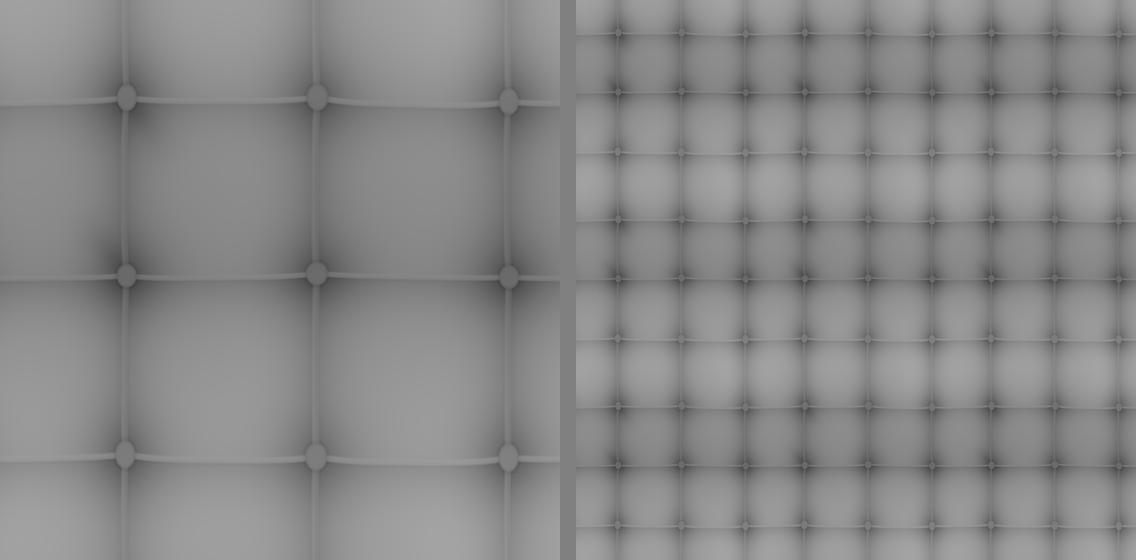
Left: one tile. Right: repeated 3 by 3.
Give the GLSL for this texture map, as a Shadertoy shader.

```glsl
const float TAU = 6.2831853;

// Hash on a lattice that wraps after `period` cells
vec2 hash2(vec2 cell, vec2 period, float seed) {
    vec2 p = floor(mod(cell + 0.5, period)) + seed;
    vec3 a = fract(p.xyx * vec3(0.1031, 0.1030, 0.0973));
    a += dot(a, a.yzx + 33.33);
    return fract((a.xx + a.yz) * a.zy);
}

float wrappedNoise(vec2 uv, vec2 period) {
    vec2 p = uv * period, i = floor(p), f = fract(p);
    f = f * f * (3.0 - 2.0 * f);
    float low = mix(hash2(i, period, 5.0).x, hash2(i + vec2(1, 0), period, 5.0).x, f.x);
    float high = mix(hash2(i + vec2(0, 1), period, 5.0).x, hash2(i + 1.0, period, 5.0).x, f.x);
    return mix(low, high, f.y);
}

// Small displacement of each button from its grid point
vec2 buttonOffset(vec2 id) {
    return (hash2(id, vec2(3), 11.0) - 0.5) * vec2(0.012, 0.025);
}

// Bow of a seam between two buttons, t running from 0 to 1
float seamBow(float t) {
    float s = 2.0 * t - 1.0;
    return 1.0 - s * s * s * s;
}

float falloff(float d, float reach) {
    float k = max(1.0 - d / reach, 0.0);
    return k * k * k;
}

float band(float d, float halfWidth, float aa) {
    return 1.0 - smoothstep(halfWidth - aa, halfWidth + aa, abs(d));
}

float groove(float d, float width) {
    return exp(-d * d / (width * width));
}

void mainImage(out vec4 fragColor, in vec2 fragCoord) {
    vec2 uv = fragCoord / iResolution.xy;
    float aa = 2.4 / iResolution.y;

    // Slightly uneven 3 by 3 grid with buttons at whole numbers
    vec2 warp = vec2(0.0098, 0.0167) * cos(TAU * (uv - vec2(0.233, 0.172)) + vec2(2.618, -0.766));
    vec2 q = 3.0 * (uv - warp - vec2(0.233, 0.172));
    vec2 cell = floor(q), f = fract(q), near = floor(q + 0.5);

    // Signed distances to the nearest vertical and horizontal seams
    vec2 down = vec2(near.x, cell.y), left = vec2(cell.x, near.y);
    float seamX = mix(buttonOffset(down).x, buttonOffset(down + vec2(0, 1)).x, f.y);
    float seamY = mix(buttonOffset(left).y, buttonOffset(left + vec2(1, 0)).y, f.x);
    seamX -= seamBow(f.y) * (0.006 + 0.010 * hash2(down, vec2(3), 23.0).x);
    seamY -= seamBow(f.x) * (0.010 + 0.018 * hash2(left, vec2(3), 31.0).y);
    float dx = q.x - near.x - seamX;
    float dy = q.y - near.y - seamY;

    // Dents, occasional creases and the closest button
    float dent = 0.0, button = 10.0;
    for (int k = 0; k < 4; k++) {
        vec2 id = cell + vec2(k % 2, k / 2);
        vec2 d = q - id - buttonOffset(id);
        vec2 h = hash2(id, vec2(3), 43.0);
        float r = length(d);
        dent += (0.13 + 0.06 * h.x) * falloff(r, 0.85) * max(1.0 - r / 0.85, 0.0);

        vec2 dir = mix(vec2(-0.6, 0.8), vec2(0.6, -0.8), step(0.5, h.y));
        float along = dot(d, dir);
        float across = dot(d, vec2(-dir.y, dir.x)) / (0.03 + 0.2 * max(along, 0.0));
        dent += 0.035 * smoothstep(0.5, 0.9, h.x) * exp(-across * across)
              * smoothstep(0.0, 0.15, along) * (1.0 - smoothstep(0.1, 0.55, along));
        button = min(button, length(d / vec2(0.056, 0.071)));
    }

    // Padded panels under soft light
    float base = 0.594 + 0.045 * cos(TAU * (uv.y - 0.09));
    base += 0.035 * (wrappedNoise(uv, vec2(6, 2)) - 0.5);
    float shade = base - dent;
    shade -= 0.100 * falloff(abs(dx), 0.47);
    shade -= mix(0.080, 0.025, smoothstep(-0.022, 0.015, dy)) * falloff(abs(dy), 0.47);

    // Piping along the seams, barely raised from the cloth
    shade -= 0.010 * (groove(abs(dx) - 0.019, 0.009) + groove(dy + 0.020, 0.009));
    float pipeV = mix(shade, base - 0.045, 0.45) - 0.022 * groove(dx - 0.008, 0.006);
    float pipeH = mix(shade, base - 0.015, 0.55);
    shade = mix(shade, pipeV, band(dx, 0.017, aa + 0.003));
    shade = mix(shade, pipeH, band(dy, 0.015, aa + 0.003));

    // Oval buttons with a soft rim
    shade -= 0.025 * (1.0 - smoothstep(1.0, 1.35, button));
    float cap = base - 0.135 - 0.030 * smoothstep(0.65, 1.0, button);
    shade = mix(shade, cap, 1.0 - smoothstep(0.96 - aa / 0.06, 1.0 + aa / 0.06, button));

    fragColor = vec4(vec3(shade), 1.0);
}
```
